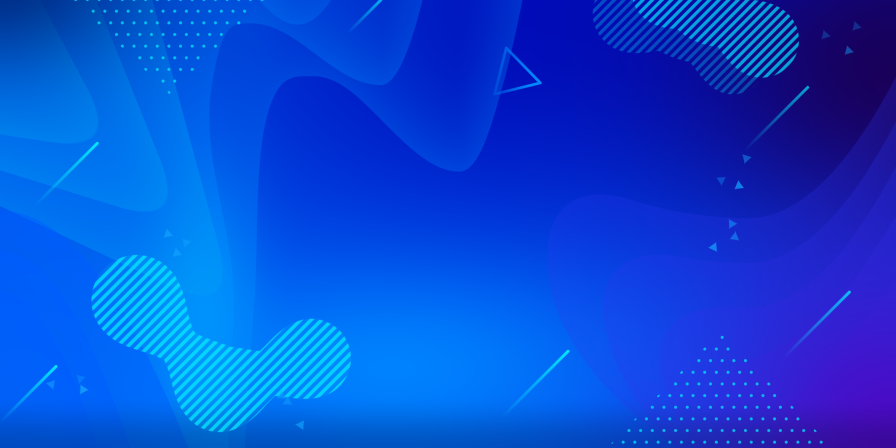
A Shadertoy shader for this background:

```glsl
// Abstract blue backdrop: translucent wavy sheets over soft colour glows,
// with striped blobs, dot triangles, light streaks and tiny shards.
// Lengths are in canvas heights; sheet distances are positive inside.

const vec3 CYAN = vec3(.02, .9, 1.);
const vec3 AZURE = vec3(0., .55, 1.);

float hash(vec2 p) { return fract(sin(dot(p, vec2(127.1, 311.7))) * 43758.5); }

float cover(float d) { return smoothstep(-.75, .75, d * iResolution.y); }

float glow(vec2 p, vec2 centre, vec2 size) {
    vec2 q = (p - centre) / size;
    return exp(-dot(q, q));
}

float smin(float a, float b, float k) {
    float h = max(k - abs(a - b), 0.) / k;
    return min(a, b) - h * h * k * .25;
}

// x: distance to the segment, y: position along it
vec2 segment(vec2 p, vec2 a, vec2 b) {
    vec2 ab = b - a;
    float t = clamp(dot(p - a, ab) / dot(ab, ab), 0., 1.);
    return vec2(length(p - a - ab * t), t);
}

// Curve from an arch down to a hanging lobe, with steep outer sides
float wave(float x, vec2 arch, vec2 lobe, vec2 steep) {
    if (x < arch.x) return arch.y - steep.x * pow(arch.x - x, 4.);
    if (x > lobe.x) return lobe.y + steep.y * (x - lobe.x) * (x - lobe.x);
    float t = (x - arch.x) / (lobe.x - arch.x);
    return mix(arch.y, lobe.y, .5 - .5 * cos(3.1416 * t));
}

float waveSheet(vec2 p, vec2 arch, vec2 lobe, vec2 steep) {
    float h = wave(p.x, arch, lobe, steep);
    float slope = (wave(p.x + .002, arch, lobe, steep) - h) / .002;
    return (p.y - h) / sqrt(1. + slope * slope);
}

// Rounded corner between a leaning side and a sloping underside
float finger(vec2 p, vec2 side, vec2 under) {
    float right = (side.x + side.y * (1. - p.y) - p.x) / length(vec2(1., side.y));
    float below = (p.y - under.x + under.y * p.x) / length(vec2(1., under.y));
    return smin(right, below, .13);
}

float mound(vec2 p, float top, float bend) {
    return (top - bend * p.x * p.x - p.y) / length(vec2(1., 2. * bend * p.x));
}

// Bowl-topped sheet with a bulging left wall
float bowl(vec2 p, float low, float left) {
    float x = p.x - 1.67, y = p.y - low + .09;
    float k = x > 0. ? 2.9 : .6;
    float top = (low + k * x * x - p.y) / length(vec2(1., 2. * k * x));
    float wall = (p.x - left - 1.6 * y * y) / length(vec2(1., 3.2 * y));
    return smin(top, wall, .15);
}

// Tint a sheet, strongest just inside its edge
vec3 sheet(vec3 c, float d, vec3 tint, float amount) {
    return mix(c, tint, amount * cover(d) * mix(.25, 1., exp(-max(d, 0.) / .1)));
}

// Three discs (centre, radius) joined by two necks
float blob(vec2 p, vec3 a, vec3 b, vec3 c) {
    float necks = min(segment(p, a.xy, b.xy).x, segment(p, b.xy, c.xy).x) - .04;
    float discs = min(length(p - a.xy) - a.z, length(p - b.xy) - b.z);
    return cover(-smin(necks, min(discs, length(p - c.xy) - c.z), .09));
}

float stripes(vec2 p, float gap) {
    float s = (p.x - p.y) * .7071 / gap;
    return cover((.24 - abs(fract(s) - .5)) * gap);
}

float dots(vec2 p, float gap) {
    vec2 q = p / gap;
    q.x += .5 * mod(floor(q.y), 2.);
    return cover(.0033 - length(fract(q) - .5) * gap);
}

// Diagonal stroke fading away from its upper end
float streak(vec2 p, vec2 head, float size) {
    vec2 s = segment(p, head - size, head);
    return cover(.0032 - s.x) * s.y;
}

float shards(vec2 p, vec2 centre) {
    float ink = 0.;
    for (float i = 0.; i < 3.; i++) {
        vec2 key = centre + i;
        vec2 q = p - centre - .08 * (vec2(hash(key), hash(key + 5.3)) - .5);
        float a = 6.283 * hash(key + 9.1);
        q *= mat2(cos(a), sin(a), -sin(a), cos(a));
        float d = max(abs(q.x) * .866 + q.y * .5, -q.y) - .006;
        ink = max(ink, cover(-d) * (.3 + .5 * hash(key + 2.7)));
    }
    return ink;
}

void mainImage(out vec4 fragColor, in vec2 fragCoord) {
    vec2 p = fragCoord / iResolution.y;

    // Base gradient and glows
    vec3 c = mix(vec3(0., .32, .95), vec3(0., .05, .73), smoothstep(.1, .95, p.y));
    c = mix(c, vec3(0., .34, .94), .75 * smoothstep(1.15, .1, p.x));
    c = mix(c, vec3(0., .54, 1.), .85 * glow(p, vec2(.88, .18), vec2(.5, .22)));
    c = mix(c, vec3(.1, 0., .33), .95 * glow(p, vec2(2., .84), vec2(.43, .36)));

    // Left sheets, from the outermost inward
    vec2 lean = vec2(smoothstep(.8, .3, p.y), 0.);
    c = sheet(c, waveSheet(p - .03 * lean, vec2(.7, .83), vec2(1.016, .617), vec2(730., 17.)), AZURE, .3);
    c = sheet(c, waveSheet(p - .09 * lean, vec2(.56, .948), vec2(.85, .81), vec2(2400., 22.)), AZURE, .3);
    c = sheet(c, waveSheet(p, vec2(.45, 1.1), vec2(.665, .945), vec2(0., 10.)), AZURE, .25);
    c = mix(c, vec3(0., .66, 1.), .6 * glow(p, vec2(.45, .33), vec2(.12, .28)));
    for (float i = 0.; i < 3.; i++) {
        vec2 side = vec2(.34 - .125 * i, .27 + .13 * i);
        vec2 under = vec2(.54 + .08 * i, .47 - .16 * i);
        c = sheet(c, finger(p, side, under), vec3(0., .62, .96), .4);
        c = sheet(c, mound(p, .53 - .09 * i, 3. + 2.2 * i), vec3(0., .36, 1.), .5);
    }
    c = mix(c, vec3(0., .1, .42), .8 * glow(p, vec2(0., 1.05), vec2(.35, .2)));

    // Right sheets and violet corner
    for (float i = 0.; i < 6.; i++)
        c = sheet(c, bowl(p, .513 - .1 * i, 1.222 + .125 * i), vec3(.17, .22, .96), .24);
    c = mix(c, vec3(.33, 0., .74), .85 * glow(p, vec2(2., .03), vec2(.42, .38)));
    c *= 1. - .22 * smoothstep(.12, 0., p.y);

    // Striped blobs
    float lower = blob(p, vec3(.305, .33, .098), vec3(.49, .13, .09), vec3(.695, .2, .082));
    float upper = blob(p, vec3(1.49, 1.02, .07), vec3(1.58, .98, .065), vec3(1.7, .91, .075));
    float dim = blob(p, vec3(1.41, .97, .08), vec3(1.51, .94, .045), vec3(1.635, .86, .055));
    c = mix(c, CYAN, lower * (.1 + .7 * stripes(p, .0165)));
    c = mix(c, CYAN, (.3 * dim * (1. - upper) + .7 * upper) * stripes(p, .015));

    // Dot triangles
    float hanging = p.y - .79 - .98 * abs(p.x - .378);
    float standing = .26 - p.y - 1.03 * abs(p.x - 1.607);
    c = mix(c, CYAN, .75 * dots(p, .026) * cover(max(hanging, standing)));

    // Light streaks
    float light = streak(p, vec2(.217, .68), .14) + streak(p, vec2(.125, .182), .125);
    light += streak(p, vec2(1.268, .216), .148) + .7 * streak(p, vec2(1.803, .805), .143);
    light += .8 * streak(p, vec2(1.896, .348), .147) + .7 * streak(p, vec2(.85, 1.), .075);
    c = mix(c, CYAN, light);

    // Outlined triangle and shards
    vec2 A = vec2(1.13, .893), B = vec2(1.206, .815), C = vec2(1.104, .79);
    float edge = min(segment(p, A, B).x, min(segment(p, B, C).x, segment(p, C, A).x));
    c = mix(c, AZURE, cover(.003 - edge) * smoothstep(1.06, 1.2, p.x));
    float bits = shards(p, vec2(.41, .45)) + shards(p, vec2(.15, .12)) + shards(p, vec2(.65, .08));
    bits += shards(p, vec2(1.64, .61)) + shards(p, vec2(1.63, .47)) + .6 * shards(p, vec2(1.88, .91));
    c = mix(c, vec3(.08, .65, 1.), bits);

    fragColor = vec4(c, 1.);
}
```
